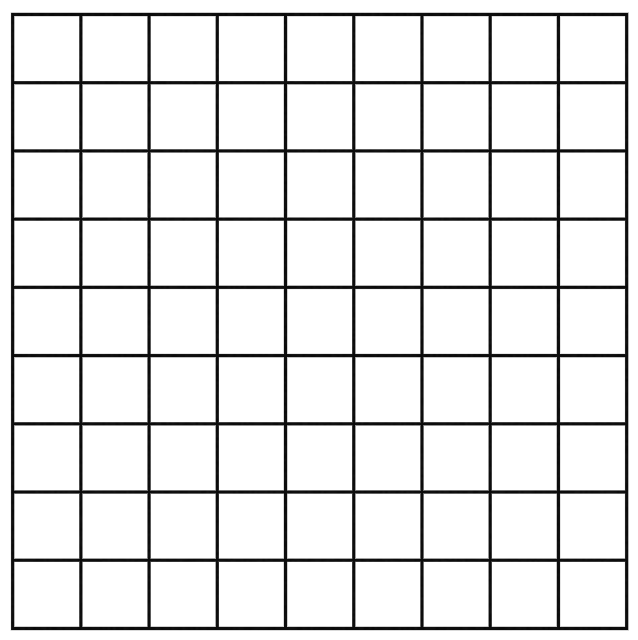
Give the GLSL for this pattern, as a Shadertoy shader.

```glsl
// Draws a nine by nine grid of square cells in thin black ink on white paper.

const float CELLS = 9.0;
const float PITCH = 0.1066;                      // cell size, in canvas heights
const float HALF_LINE = 0.00254;                 // half of the line width
const vec2 GRID_CENTER = vec2(0.0010, -0.0023);  // offset from canvas centre
const vec3 PAPER = vec3(1.0);
const vec3 INK = vec3(0.05);

// Sine-free hash, 0 to 1
float hash12(vec2 p) {
    vec3 q = fract(p.xyx * 0.1031);
    q += dot(q, q.yzx + 33.33);
    return fract((q.x + q.y) * q.z);
}

// Smooth value noise, 0 to 1
float valueNoise(vec2 p) {
    vec2 cell = floor(p);
    vec2 f = fract(p);
    f = f * f * (3.0 - 2.0 * f);
    float low = mix(hash12(cell), hash12(cell + vec2(1.0, 0.0)), f.x);
    float high = mix(hash12(cell + vec2(0.0, 1.0)), hash12(cell + 1.0), f.x);
    return mix(low, high, f.y);
}

// Signed distance to the ruled lines, closed by square outer corners
float gridDistance(vec2 p, float cells, float pitch, float halfLine) {
    vec2 fromCorner = p + 0.5 * cells * pitch;
    vec2 nearest = clamp(round(fromCorner / pitch), 0.0, cells) * pitch;
    vec2 toLine = abs(fromCorner - nearest) - halfLine;
    vec2 outside = abs(p) - 0.5 * cells * pitch - halfLine;
    return max(min(toLine.x, toLine.y), max(outside.x, outside.y));
}

// Edge coverage across a ramp of the given width
float coverage(float dist, float softness) {
    return clamp(0.5 - dist / softness, 0.0, 1.0);
}

void mainImage(out vec4 fragColor, in vec2 fragCoord) {
    vec2 p = (fragCoord - 0.5 * iResolution.xy) / iResolution.y - GRID_CENTER;
    float softness = 1.15 / iResolution.y;

    // Faint tonal variation along the ink
    float grain = valueNoise((p + 1.0) * 240.0) - 0.5;
    vec3 ink = INK + 0.03 * grain;

    float lines = coverage(gridDistance(p, CELLS, PITCH, HALF_LINE), softness);
    fragColor = vec4(mix(PAPER, ink, lines), 1.0);
}
```
